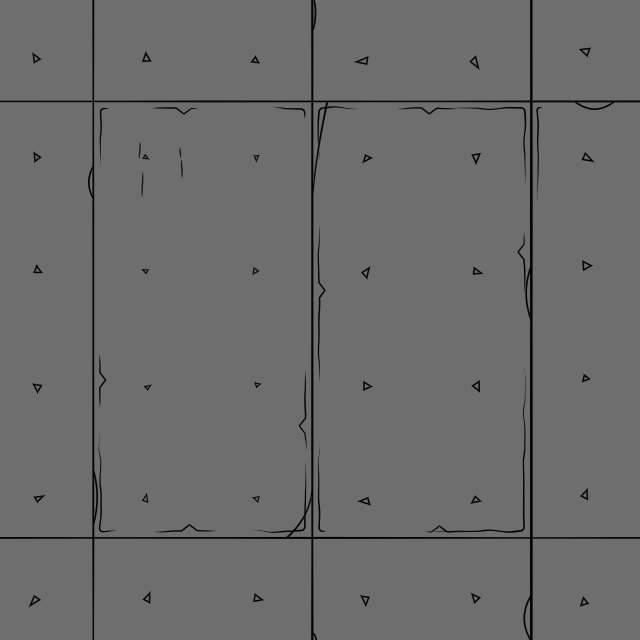
This texture is drawn by a Shadertoy shader. Its source:

```glsl
// Flat grey wall panels drawn in ink: a grid of seams, rows of hand-drawn triangular
// rivets, and worn strokes along the panel edges. Each part is a distance turned into
// ink coverage; noise bends the strokes and hashes vary the rivets.

#define BASE vec3(0.431)
#define INK vec3(0.015)
#define SEAM_ORIGIN vec2(0.1458, 0.1595)
#define PITCH vec2(0.3422, 0.6820)
#define SEAM_WIDTH 0.0014
#define INSET 0.0105
#define STROKE_WIDTH 0.0013
#define CORNER_RADIUS 0.006
#define RIVET_PITCH vec2(0.1714, 0.1783)
#define RIVET_START vec2(0.0573, 0.0405)
#define RIVET_SIZE 0.0038

// Horizontal and vertical reach of the worn corners: TL, TR, BL, BR per panel
const vec2 REACH[9] = vec2[9](
    vec2(.014, .09), vec2(.055, .016), vec2(.025, .155), vec2(.085, .11),
    vec2(.06, .08), vec2(.12, .125), vec2(.011, .137), vec2(.155, .26), vec2(.008, .15));
// Start and end of the loose edge strokes: left, right, bottom, top per panel
const vec2 SPAN[8] = vec2[8](
    vec2(.362, .447), vec2(.297, .421), vec2(.241, .339), vec2(.237, .31),
    vec2(.401, .648), vec2(.542, .638), vec2(.664, .729), vec2(.621, .716));
// Bulges beside vertical seams: seam index, centre, half length, depth
const vec4 BULGE[6] = vec4[6](
    vec4(0, .715, .025, -.007), vec4(0, .223, .043, .006), vec4(1, .98, .03, .005),
    vec4(1, 0, .012, .006), vec4(2, .542, .043, -.008), vec4(2, .034, .036, -.011));

float hash(vec2 p) {
    vec3 q = fract(vec3(p.xyx) * 0.1031);
    q += dot(q, q.yzx + 33.33);
    return fract((q.x + q.y) * q.z);
}

float noise(float x, float seed) {
    float i = floor(x), f = fract(x);
    return mix(hash(vec2(i, seed)), hash(vec2(i + 1.0, seed)), f * f * (3.0 - 2.0 * f));
}

// Coverage of a line of given half width; very thin lines fade out
float ink(float d, float width) {
    float px = 1.0 / iResolution.y;
    return clamp((width - abs(d)) / px + 0.5, 0.0, 1.0) * clamp(2.0 * width / px, 0.0, 1.0);
}

// Shaky offset with one pointed kink
float wander(float x, float kink, float seed) {
    return 0.003 * (noise(x * 40.0 + 90.0, seed) - 0.5)
         + 0.009 * max(0.0, 1.0 - abs(x - kink) / 0.012);
}

// Tapered stroke, p = (along, across)
float stroke(vec2 p, vec2 span, float kink, float seed) {
    float s = clamp((p.x - span.x) / (span.y - span.x), 0.0, 1.0), e = 0.001;
    float slope = (wander(p.x + e, kink, seed) - wander(p.x - e, kink, seed)) / (2.0 * e);
    float d = (p.y - wander(p.x, kink, seed)) / sqrt(1.0 + slope * slope);
    return ink(d, STROKE_WIDTH * sqrt(4.0 * s * (1.0 - s)) * 0.9);
}

// Parabolic bulge, p = (along, across)
float bulge(vec2 p, float halfLength, float depth) {
    float u = p.x / halfLength, slope = 2.0 * depth * u / halfLength;
    float d = (p.y - depth * (1.0 - u * u)) / sqrt(1.0 + slope * slope);
    return ink(d, abs(u) < 1.0 ? STROKE_WIDTH : 0.0);
}

// Crack leaving a seam with growing offset, p = (distance from far end, across)
float crack(vec2 p, float len, float reach, float power) {
    float t = clamp(p.x / len, 0.0, 1.0);
    float slope = reach * power * pow(t, power - 1.0) / len;
    float d = (p.y - reach * pow(t, power)) / sqrt(1.0 + slope * slope);
    return ink(d, p.x > 0.0 && p.x < len ? STROKE_WIDTH * (0.6 + 0.6 * t) : 0.0);
}

// Outline of an uneven triangle
float rivet(vec2 p, vec2 id) {
    bool small = id.x > 0.5 && id.x < 2.5 && id.y > 0.5 && id.y < 4.5;
    float size = RIVET_SIZE * mix(0.75, 1.05, hash(id + 7.0)) * (small ? 0.7 : 1.0);
    float turn = 6.2832 * hash(id + 21.0), d = -1.0;
    for (int i = 0; i < 3; i++) {
        float a = turn + 2.0944 * float(i) + 0.5 * (hash(id + float(i) * 5.0) - 0.5);
        d = max(d, dot(p, vec2(cos(a), sin(a))) - size);
    }
    return ink(d, small ? 0.0009 : 0.0012);
}

void mainImage(out vec4 fragColor, in vec2 fragCoord) {
    vec2 p = fragCoord / iResolution.xy;
    float k = 0.0;

    // Seams, slightly uneven in width
    for (int i = 0; i < 3; i++) {
        float f = float(i), w = SEAM_WIDTH * (0.8 + 0.2 * f + 0.3 * noise(p.y * 6.0, f));
        k = max(k, ink(p.x - SEAM_ORIGIN.x - PITCH.x * f, w));
        w = SEAM_WIDTH * (0.75 + 0.4 * noise(p.x * 6.0, f + 9.0));
        k = max(k, ink(p.y - SEAM_ORIGIN.y - PITCH.y * f, w));
    }

    // Rivets: outer rows sit closer in, the last column is uneven
    float col = clamp(round((p.x - RIVET_START.x) / RIVET_PITCH.x), 0.0, 5.0);
    for (int i = 0; i < 6; i++) {
        vec2 id = vec2(col, float(i));
        vec2 c = RIVET_START + RIVET_PITCH * id;
        c.y += i == 0 ? 0.023 : i == 5 ? -0.026 : 0.0;
        c += (vec2(hash(id), hash(id + 3.0)) - 0.5) * vec2(0.004, col > 4.5 ? 0.03 : 0.005);
        k = max(k, rivet(p - c, id));
    }

    // Worn corners: rounded L strokes thinning away from the bend
    for (int i = 0; i < 9; i++) {
        vec2 side = vec2(i & 1, 1 - (i / 2 & 1));
        vec2 corner = SEAM_ORIGIN + PITCH * (side + vec2(i / 4, 0));
        vec2 q = (p - corner) * (1.0 - 2.0 * side) - INSET;
        float s = q.y - q.x, reach = s > 0.0 ? REACH[i].y : REACH[i].x;
        q += 0.004 * (noise(s * 38.0 + 50.0, float(i)) - 0.5);
        float d = length(max(CORNER_RADIUS - q, 0.0)) - CORNER_RADIUS;
        k = max(k, ink(d, STROKE_WIDTH * sqrt(max(0.0, 1.0 - abs(s) / reach))));
    }

    // Loose strokes along the panel edges, kinked inward
    for (int i = 0; i < 8; i++) {
        float far = float(i & 1);
        vec2 q = p - SEAM_ORIGIN - PITCH * (far + vec2(i / 4, 0));
        q = q * (1.0 - 2.0 * far) - INSET;
        vec2 local = (i & 2) == 0 ? vec2(p.y, q.x) : vec2(p.x, q.y);
        float kink = mix(SPAN[i].x, SPAN[i].y, mix(0.25, 0.75, hash(vec2(i, 4))));
        k = max(k, stroke(local, SPAN[i], kink, float(i) + 30.0));
    }

    // Bulges and cracks growing out of the seams
    for (int i = 0; i < 6; i++) {
        vec4 b = BULGE[i];
        k = max(k, bulge(vec2(p.y - b.y, p.x - SEAM_ORIGIN.x - PITCH.x * b.x), b.z, b.w));
    }
    vec2 cross = p - SEAM_ORIGIN - PITCH;
    k = max(k, bulge(vec2(p.x - 0.929, cross.y), 0.031, -0.012));
    k = max(k, crack(vec2(cross.y + 0.164, cross.x), 0.164, 0.0235, 1.5));
    k = max(k, crack(vec2(0.092 - cross.y - PITCH.y, cross.x), 0.092, -0.04, 2.5));

    // Short scratches inside the first panel
    for (int i = 0; i < 4; i++) {
        float pair = float(i / 2), low = float(i & 1);
        float y = 0.765 - 0.004 * pair - low * (0.053 - 0.028 * pair);
        float h = 0.014 - 0.006 * pair + 0.007 * low;
        float x = 0.219 + 0.0625 * pair + 0.0026 * low;
        k = max(k, 0.8 * stroke(vec2(p.y, p.x - x), vec2(y - h, y + h), -1.0, float(i) + 60.0));
    }

    fragColor = vec4(mix(BASE, INK, k), 1.0);
}
```
